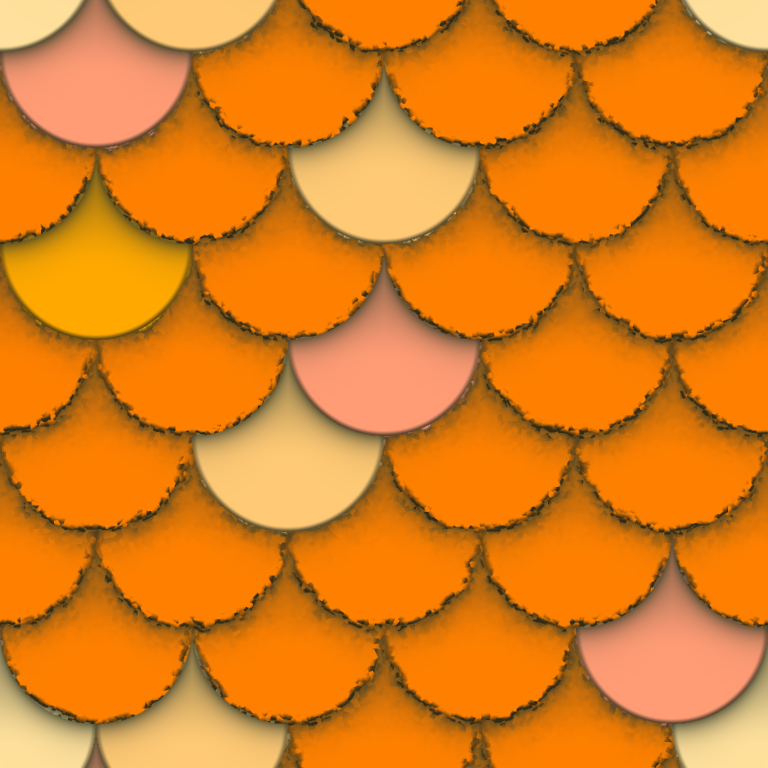
Write a three.js fragment shader that draws this pattern.

```glsl
varying vec2 vUv;

const float ROWS = 8.0;             // scale radii across and up, also rows
const float COLUMNS = 4.0;
const float ROW_OFFSET = 0.458;     // height of the first row of centres
const vec3 ORANGE = vec3(1.0, 0.503, 0.0);
const vec3 AMBER = vec3(1.0, 0.66, 0.0);
const vec3 PINK = vec3(1.0, 0.61, 0.46);
const vec3 CREAM = vec3(1.0, 0.79, 0.46);
const vec3 PALE = vec3(1.0, 0.88, 0.61);
const vec3 SHADOW = vec3(0.22, 0.24, 0.16);
const vec3 INK = vec3(0.15, 0.15, 0.09);
const float TIP_SHADE = 0.38;
const float CLEAN_RIM = 0.06;
const float ROUGH_RIM = 0.075;
const float FACET_CELLS = 150.0;
const float SMEAR_CELLS = 56.0;
const float FACET_AMOUNT = 0.034;
const float SMEAR_AMOUNT = 0.03;
const float SAMPLE_OFFSET = 0.0005; // edge smoothing, in canvas widths

vec2 hash2(vec2 c) {
  return fract(sin(vec2(dot(c, vec2(127.1, 311.7)), dot(c, vec2(269.5, 183.3)))) * 43758.5453);
}

// Two-channel value noise from -1 to 1 that wraps at the canvas edges
vec2 wrapNoise(vec2 uv, float cells) {
  vec2 g = uv * cells;
  vec2 i = floor(g);
  vec2 f = fract(g);
  f = f * f * (3.0 - 2.0 * f);
  vec2 lower = mix(hash2(mod(i, cells)), hash2(mod(i + vec2(1.0, 0.0), cells)), f.x);
  vec2 upper = mix(hash2(mod(i + vec2(0.0, 1.0), cells)), hash2(mod(i + 1.0, cells)), f.x);
  return 2.0 * mix(lower, upper, f.y) - 1.0;
}

// One random pair from -1 to 1 per irregular facet, also wrapping
vec2 facetNoise(vec2 uv, float cells) {
  vec2 g = uv * cells;
  float nearest = 9.0;
  vec2 value = vec2(0.0);
  for (int y = -1; y <= 1; y++) {
    for (int x = -1; x <= 1; x++) {
      vec2 cell = floor(g) + vec2(float(x), float(y));
      vec2 id = mod(cell, cells);
      vec2 away = cell + hash2(id) - g;
      float d = dot(away, away);
      if (d < nearest) {
        nearest = d;
        value = 2.0 * hash2(id + 0.37) - 1.0;
      }
    }
  }
  return value;
}

vec2 centerInRow(vec2 p, float row) {
  float shift = mod(row, 2.0);
  return vec2(2.0 * floor((p.x - shift) * 0.5 + 0.5) + shift, row);
}

// Upper rows lie over lower ones
vec2 scaleCenter(vec2 p) {
  vec2 upper = centerInRow(p, ceil(p.y));
  return distance(p, upper) < 1.0 ? upper : centerInRow(p, ceil(p.y) - 1.0);
}

// Colour of a scale; alpha is 1 for the smooth accent scales
vec4 scaleColor(vec2 center) {
  float row = mod(center.y, ROWS);
  float column = mod(floor(center.x * 0.5), COLUMNS);
  if (row + column < 0.5) return vec4(PALE, 1.0);
  float rise = ROWS - row;
  float accentColumn = floor(COLUMNS * fract(0.5 * (row + 1.0) + 0.0154 * rise * rise));
  if (row == 0.0) accentColumn = 1.0;
  bool plainRow = abs(row - 2.0) < 0.5;
  if (plainRow || abs(column - accentColumn) > 0.5) return vec4(ORANGE, 0.0);
  float turn = mod(row + 0.5, 3.0);
  return vec4(turn < 1.0 ? CREAM : (turn < 2.0 ? PINK : AMBER), 1.0);
}

vec3 shadeScale(vec2 p, float crumb) {
  vec2 center = scaleCenter(p);
  vec4 base = scaleColor(center);
  vec2 q = p - center;

  // Broad shade towards the tip
  float tipShade = TIP_SHADE * smoothstep(-0.25, 0.72, q.y);

  // Drop shadow of the two scales above
  vec2 toUpper = vec2(1.0 - abs(q.x), 1.0 - q.y);
  float reach = length(toUpper);
  float facing = clamp(toUpper.y / max(reach, 0.001), 0.0, 1.0);
  float dropWidth = mix(0.045, 0.12, facing * facing);
  float dropShade = 0.74 * exp(-max(reach - 1.0, 0.0) / dropWidth);

  // Dark rim, heaviest at the bottom and broken into crumbs on plain scales
  float inset = 1.0 - length(vec2(q.x, min(q.y, 0.0)));
  float low = clamp(-1.3 * q.y, 0.0, 1.0);
  float rim = 1.0 - smoothstep(0.0, mix(ROUGH_RIM, CLEAN_RIM, base.a), inset);
  rim *= mix(0.45, mix(1.2, 0.85, base.a), low);
  rim *= mix(0.9 + 0.3 * crumb, 0.9, base.a);

  vec3 color = mix(base.rgb, SHADOW, 1.0 - (1.0 - tipShade) * (1.0 - dropShade));
  return mix(color, INK, clamp(rim, 0.0, 0.95));
}

// Plain scales are crumbled by noise, accent scales stay clean
vec3 drawScales(vec2 uv) {
  vec2 p = uv * ROWS - vec2(0.0, ROW_OFFSET);
  vec2 facet = facetNoise(uv, FACET_CELLS);
  vec2 smear = wrapNoise(uv, SMEAR_CELLS);
  float rough = 1.0 - scaleColor(scaleCenter(p)).a;
  p += rough * (FACET_AMOUNT * facet + SMEAR_AMOUNT * smear);
  return shadeScale(p, facet.x);
}

void main() {
  vec3 color = vec3(0.0);
  for (int i = 0; i < 4; i++) {
    vec2 corner = 2.0 * vec2(mod(float(i), 2.0), floor(float(i) * 0.5)) - 1.0;
    color += 0.25 * drawScales(vUv + SAMPLE_OFFSET * corner);
  }
  gl_FragColor = vec4(color, 1.0);
}
```
